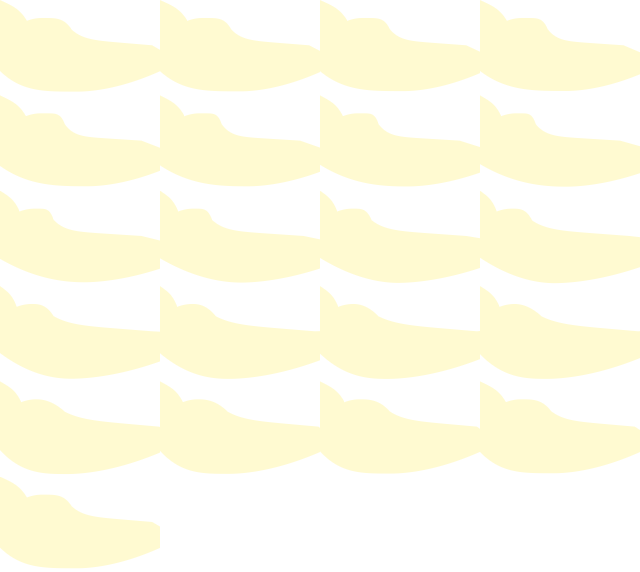
Reproduce this pattern procedurally as a WebGL 1 fragment shader.

```glsl
precision highp float;

uniform vec2 u_resolution;

const vec2 GRID = vec2(4.0, 6.0);
const vec2 CELL = vec2(192.0, 114.5);
const float FRAME_COUNT = 21.0;
const float CYCLE = 20.0;
const vec3 PAPER = vec3(1.0);
const vec3 CREAM = vec3(1.0, 0.98, 0.82);

// Cyclic value that reaches mean + swing at the given frame
float sway(float frame, float peakFrame, float mean, float swing) {
    return mean + swing * cos(6.2831853 * (frame - peakFrame) / CYCLE);
}

float progress(float a, float b, float x) {
    return clamp((x - a) / (b - a), 0.0, 1.0);
}

// Upper outline: shoulder, notch, bump, long tail, clipped tip
float upperEdge(float x, float frame) {
    float notchX = sway(frame, 1.5, 26.5, 6.5);
    float peakX = notchX + 18.0;
    float dropX = sway(frame, 0.0, 74.0, 12.0);
    float cornerX = sway(frame, 16.0, 179.0, 11.5);
    float tipY = sway(frame, 4.0, 58.5, 4.5);
    float steep = sway(frame, 5.0, 0.5, 0.5);
    float peakY = 21.6;
    float dropY = 36.5 - 2.0 * steep;
    float cornerY = 54.4;

    if (x < notchX) {
        float t = progress(0.0, notchX, x);
        return 25.0 * (0.6 * t + 0.4 * t * t * t * t);
    }
    if (x < peakX) {
        float t = 1.0 - progress(notchX, peakX, x);
        return mix(peakY, 25.0, t * t);
    }
    if (x < dropX) {
        float t = progress(peakX, dropX, x);
        return mix(peakY, dropY, pow(t, 2.0 + 4.0 * steep));
    }
    if (x < cornerX) {
        float t = 1.0 - progress(dropX, cornerX, x);
        float curve = pow(t, 6.0 + 3.0 * steep);
        return mix(cornerY, dropY, mix(curve, t, 0.56 - 0.27 * steep));
    }
    return mix(cornerY, tipY, progress(cornerX, CELL.x, x));
}

// Lower outline: a bowl with a moving lowest point
float lowerEdge(float x, float frame) {
    float leftY = sway(frame, 1.5, 83.0, 2.5);
    float rightY = sway(frame, 8.0, 89.2, 4.5);
    float bowlX = sway(frame, 5.0, 93.5, 13.0);
    float bowlY = sway(frame, 14.0, 110.4, 1.2);
    float leftBend = sway(frame, 0.0, 2.8, 0.9);

    if (x < bowlX) {
        float t = 1.0 - progress(0.0, bowlX, x);
        return mix(bowlY, leftY, pow(t, leftBend));
    }
    return mix(bowlY, rightY, pow(progress(bowlX, CELL.x, x), 1.8));
}

// Coverage from a height difference, corrected for the outline's slope
float coverage(float height, float slope, float pixel) {
    return clamp(0.5 + height / (pixel * sqrt(1.0 + slope * slope)), 0.0, 1.0);
}

float shapeMask(vec2 p, float frame, float pixel) {
    float x0 = max(p.x - 0.5 * pixel, 0.0);
    float x1 = min(p.x + 0.5 * pixel, CELL.x);
    float upperSlope = (upperEdge(x1, frame) - upperEdge(x0, frame)) / (x1 - x0);
    float lowerSlope = (lowerEdge(x1, frame) - lowerEdge(x0, frame)) / (x1 - x0);
    float below = coverage(p.y - upperEdge(p.x, frame), upperSlope, pixel);
    float above = coverage(lowerEdge(p.x, frame) - p.y, lowerSlope, pixel);
    return below * above;
}

void main() {
    // Frames run left to right, then top to bottom
    vec2 uv = gl_FragCoord.xy / u_resolution;
    vec2 grid = vec2(uv.x, 1.0 - uv.y) * GRID;
    vec2 cell = floor(grid);
    float frame = cell.x + cell.y * GRID.x;
    float pixel = CELL.y * GRID.y / u_resolution.y;

    float mask = shapeMask(fract(grid) * CELL, frame, pixel);
    mask *= step(frame, FRAME_COUNT - 0.5);
    gl_FragColor = vec4(mix(PAPER, CREAM, mask), 1.0);
}
```
